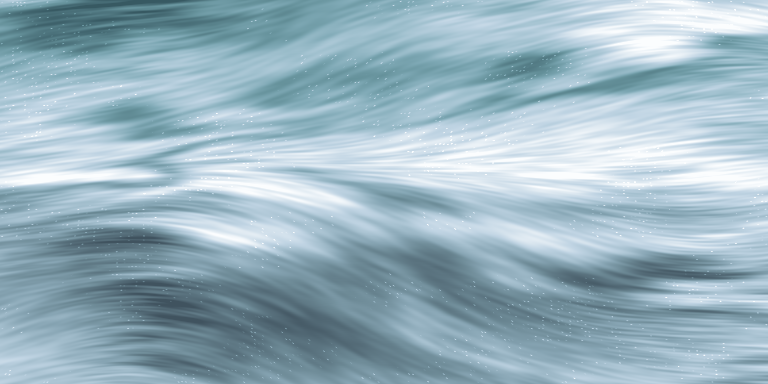
Give the GLSL for this texture, as a WebGL 2 fragment shader.

```glsl
#version 300 es
precision highp float;
uniform vec2 u_resolution;
out vec4 fragColor;

// Tuning values, lengths in canvas heights
const int   TRACE_STEPS  = 16;
const float TRACE_STEP   = 0.0095;
const vec2  COARSE_CELLS = vec2(3.0, 13.0);
const vec2  MEDIUM_CELLS = vec2(8.0, 50.0);
const vec2  FINE_CELLS   = vec2(36.0, 200.0);
const vec3  STREAK_GAIN  = vec3(0.42, 0.42, 0.72);
const vec2  EDGE_WARP    = vec2(0.2, 0.22);
const float FLOW_WANDER  = 0.3;
const float BASE_TONE    = 0.63;
const float MASS_GAIN    = 1.15;
const float GLINT_CELLS  = 100.0;
const float GLINT_RADIUS = 0.13;
const float GLINT_SHARE  = 0.3;
const float GLINT_GAIN   = 0.5;
const vec3  TEAL_TINT    = vec3(-0.025, 0.018, 0.005);
const vec3  SLATE_TINT   = vec3(0.01, -0.006, -0.008);

// Water colours from deep to foam
const vec3 WATER[6] = vec3[6](
  vec3(0.33, 0.44, 0.49), vec3(0.42, 0.55, 0.60), vec3(0.52, 0.65, 0.71),
  vec3(0.64, 0.75, 0.81), vec3(0.75, 0.83, 0.89), vec3(0.88, 0.92, 0.95));

float hash(vec2 cell) {
  uvec2 q = uvec2(ivec2(cell) + 4096) * uvec2(1597u, 3812u);
  uint n = (q.x ^ (q.y + 7919u)) * 747796u + q.y * 2891u;
  n = (n ^ (n >> 15)) * 739981u;
  n = (n ^ (n >> 13)) * 277803u;
  return float((n ^ (n >> 16)) & 65535u) / 65535.0;
}

float noise(vec2 p) {
  vec2 cell = floor(p), f = fract(p);
  f = f * f * (3.0 - 2.0 * f);
  return mix(mix(hash(cell), hash(cell + vec2(1, 0)), f.x),
             mix(hash(cell + vec2(0, 1)), hash(cell + vec2(1, 1)), f.x), f.y);
}

// Slope of the current: climbing above, arching over a swell below
float flowSlope(vec2 p) {
  float bend = (p.x - 0.95) / 0.45;
  float upper = 0.15 + 0.25 * exp(-bend * bend)
              - 0.3 * smoothstep(1.3, 1.8, p.x) * smoothstep(0.75, 0.95, p.y);
  float lower = 0.22 - 0.68 * smoothstep(0.15, 0.85, p.x) + 0.52 * smoothstep(1.1, 2.0, p.x);
  float wander = FLOW_WANDER * (noise(p * vec2(2.5, 6.0) + 53.0) - 0.5);
  return mix(lower, upper, smoothstep(0.35, 0.72, p.y)) + wander;
}

vec3 grain(vec2 p) {
  return vec3(noise(p * COARSE_CELLS), noise(p * MEDIUM_CELLS + 37.0),
              noise(p * FINE_CELLS + 91.0)) - 0.5;
}

// Grain smeared along the current in both directions, finest grain least
vec3 streaks(vec2 p) {
  vec3 sum = grain(p), total = vec3(1.0);
  for (int side = -1; side <= 1; side += 2) {
    vec2 q = p;
    for (int i = 1; i <= TRACE_STEPS; i++) {
      q += float(side) * TRACE_STEP * normalize(vec2(1.0, flowSlope(q)));
      float fade = 1.0 - float(i) / float(TRACE_STEPS + 1);
      vec3 weight = vec3(fade, fade, fade * fade * fade);
      sum += weight * grain(q);
      total += weight;
    }
  }
  return sum / total;
}

// Soft, sheared mass of light or shade
float mass(vec2 p, vec2 centre, vec2 radius, float slope) {
  vec2 d = p - centre;
  d = vec2(d.x, d.y - slope * d.x) / radius;
  return exp(-dot(d, d));
}

float waterTone(vec2 p) {
  // Upper current and its dark troughs
  float t = -0.48 * mass(p, vec2(0.10, 0.92), vec2(0.55, 0.10), 0.05);
  t -= 0.32 * mass(p, vec2(0.75, 1.00), vec2(0.50, 0.07), 0.20);
  t += 0.16 * mass(p, vec2(0.25, 0.73), vec2(0.40, 0.08), 0.15);
  t -= 0.38 * mass(p, vec2(0.35, 0.585), vec2(0.60, 0.05), 0.23);
  t -= 0.46 * mass(p, vec2(1.50, 0.77), vec2(0.45, 0.045), 0.10);
  // Foam
  t += 0.45 * mass(p, vec2(1.85, 0.95), vec2(0.45, 0.10), -0.15);
  t += 0.33 * mass(p, vec2(1.40, 0.60), vec2(0.95, 0.12), 0.04);
  t += 0.32 * mass(p, vec2(0.56, 0.51), vec2(0.30, 0.06), 0.0);
  // Swell with its ridge and hollows
  t -= 0.50 * mass(p, vec2(0.52, 0.18), vec2(0.45, 0.15), -0.2);
  t -= 0.22 * mass(p, vec2(0.46, 0.14), vec2(0.14, 0.03), -0.1);
  t -= 0.46 * mass(p, vec2(1.15, 0.27), vec2(0.42, 0.14), -0.3);
  t -= 0.28 * mass(p, vec2(1.00, 0.05), vec2(0.28, 0.10), -0.2);
  t -= 0.48 * mass(p, vec2(1.75, 0.22), vec2(0.40, 0.09), -0.15);
  t += 0.22 * mass(p, vec2(0.93, 0.30), vec2(0.28, 0.05), -0.6);
  t += 0.20 * mass(p, vec2(1.40, 0.06), vec2(0.25, 0.07), -0.3);
  t += 0.22 * mass(p, vec2(1.95, 0.03), vec2(0.25, 0.08), 0.3);
  return BASE_TONE + MASS_GAIN * t;
}

// Tiny bright droplets, gathered in drifts
float glints(vec2 p) {
  vec2 q = p * GLINT_CELLS, cell = floor(q);
  vec2 d = fract(q) - mix(vec2(0.35), vec2(0.65), vec2(hash(cell + 311.0), hash(cell + 523.0)));
  d.y -= flowSlope(p) * d.x;
  float blur = 0.5 * GLINT_CELLS / u_resolution.y;
  float drop = 1.0 - smoothstep(GLINT_RADIUS - blur, GLINT_RADIUS + blur, length(d * vec2(0.6, 1.0)));
  float drift = smoothstep(0.4, 0.85, noise(p * vec2(6.0, 12.0) + 17.0));
  return drop * step(1.0 - GLINT_SHARE * drift, hash(cell + 101.0)) * hash(cell + 733.0);
}

vec3 waterColour(float tone) {
  float level = clamp(tone * 5.0, -1.0, 5.8);
  int i = int(clamp(floor(level), 0.0, 4.0));
  return mix(WATER[i], WATER[i + 1], level - float(i));
}

void main() {
  vec2 p = gl_FragCoord.xy / u_resolution.y;
  vec3 streak = streaks(p);
  float tone = waterTone(p + vec2(0.0, dot(streak.xy, EDGE_WARP)));
  tone += dot(streak, STREAK_GAIN) + GLINT_GAIN * glints(p);
  // Greener shade above, greyer shade below
  vec3 tint = mix(SLATE_TINT, TEAL_TINT, smoothstep(0.35, 0.75, p.y));
  vec3 colour = waterColour(tone) + tint * (1.0 - smoothstep(0.2, 0.9, tone));
  fragColor = vec4(clamp(colour, 0.0, 1.0), 1.0);
}
```
